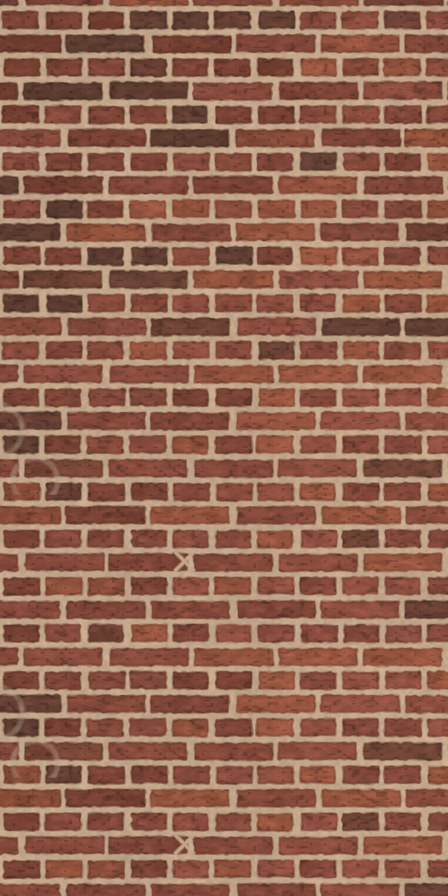
A Shadertoy shader for this texture:

```glsl
const float COURSES = 38.0;
const float COURSE_H = 2.0 / COURSES;   // wall is 1 wide, 2 high
const float HEADER_W = 0.0947;
const float REPEAT_ROWS = 12.0;         // courses in the repeated lower part

const vec3 MORTAR = vec3(0.765, 0.655, 0.545);
const vec3 DARK_RED = vec3(0.425, 0.232, 0.178);
const vec3 LIGHT_RED = vec3(0.635, 0.355, 0.295);
const vec3 ORANGE = vec3(0.64, 0.365, 0.255);
const vec3 BURNT = vec3(0.34, 0.235, 0.19);
const vec3 CHALK = vec3(0.73, 0.63, 0.56);

float hash(vec2 p) {
    return fract(sin(dot(p, vec2(127.1, 311.7))) * 43758.5453);
}

float noise(vec2 p) {
    vec2 i = floor(p), f = fract(p);
    f = f * f * (3.0 - 2.0 * f);
    return mix(mix(hash(i), hash(i + vec2(1, 0)), f.x),
               mix(hash(i + vec2(0, 1)), hash(i + vec2(1, 1)), f.x), f.y);
}

float fbm(vec2 p) {
    float sum = 0.0, amp = 0.5;
    for (int i = 0; i < 4; i++) {
        sum += amp * noise(p);
        p = p * 2.03 + 17.3;
        amp *= 0.5;
    }
    return sum / 0.9375;
}

float boxDistance(vec2 p, vec2 halfSize, float radius) {
    vec2 d = abs(p) - halfSize + radius;
    return length(max(d, 0.0)) + min(max(d.x, d.y), 0.0) - radius;
}

float coverage(float dist, float soft) {
    return 1.0 - smoothstep(-soft, soft, dist);
}

// Signed distance to the brick at p; also returns its cell id.
float brickDistance(vec2 p, out vec2 id) {
    float row = floor(p.y / COURSE_H);
    bool header = mod(row, 2.0) > 0.5;
    float width = header ? HEADER_W : 2.0 * HEADER_W;
    float shift = header ? 0.0 : (mod(row, 4.0) < 1.0 ? 0.25 : 0.75);
    float along = p.x / width + shift;
    id = vec2(floor(along), row);
    vec2 local = (vec2(along, p.y / COURSE_H) - id - 0.5) * vec2(width, COURSE_H);
    vec2 jitter = vec2(hash(id + 3.1), hash(id + 8.7)) - 0.5;
    vec2 halfSize = 0.5 * vec2(width, COURSE_H) - vec2(0.0057, 0.0064);
    halfSize.x -= 0.002 * hash(id + 5.3);
    float ragged = (noise(p * 95.0) - 0.5) * 0.0045;
    return boxDistance(local - jitter * vec2(0.005, 0.0022), halfSize, 0.004) + ragged;
}

// Crossed mortar lines where a joint has crumbled.
float crumbledJoint(vec2 p, float reach) {
    vec2 a = abs(p);
    return max(abs(a.x - a.y) * 0.707 - 0.0045, max(a.x, a.y) - reach);
}

vec3 brickColour(vec2 p, vec2 id, float upper) {
    float tone = hash(id + 1.7);
    float region = fbm(p * 2.6 + 4.0);
    float grain = fbm(p * vec2(48.0, 85.0) + id * 7.0);
    vec3 col = mix(DARK_RED, LIGHT_RED, clamp(0.15 + 0.45 * tone + 0.7 * (region - 0.5)
                   + 0.9 * (grain - 0.4) - 0.1 * upper, 0.0, 1.0));
    float warm = smoothstep(0.72, 0.95, hash(id + 12.4) + 0.2 * (p.x - 0.5));
    col = mix(col, ORANGE * (0.8 + 0.4 * grain), 0.6 * warm);
    float burnt = smoothstep(0.84, 0.97, hash(id + 21.9) + 0.16 * upper * (1.0 - p.x) - 0.02);
    col = mix(col, BURNT * (0.8 + 0.4 * grain), 0.75 * burnt);
    float pits = smoothstep(0.68, 0.85, noise(p * vec2(95.0, 150.0)));
    return col * (1.0 - 0.17 * pits);
}

// Faded strokes: a ring and a half ring.
float chalkStrokes(vec2 p) {
    float ring = abs(length(p - vec2(-0.008, 1.06)) - 0.058);
    vec2 q = p - vec2(0.078, 0.946);
    float arch = max(abs(length(q) - 0.05), -q.y - 0.025);
    float worn = 0.35 + 0.65 * noise(p * 45.0);
    return coverage(min(ring, arch) - 0.006, 0.004) * worn;
}

void mainImage(out vec4 fragColor, in vec2 fragCoord) {
    vec2 uv = fragCoord / iResolution.xy;
    float soft = max(0.0033, 0.8 / iResolution.x);

    // The lowest courses replay the ones above them
    float course = uv.y * COURSES + 0.36;
    if (course < 11.0) course += REPEAT_ROWS;
    vec2 p = vec2(uv.x, course * COURSE_H);

    vec2 id;
    float dist = brickDistance(p, id);
    dist = max(dist, -crumbledJoint(p - vec2(0.412, 0.766), 0.024));
    float upper = smoothstep(0.5, 0.85, uv.y);

    // Mortar with sandy grain and soft stains
    vec3 col = MORTAR * (0.87 + 0.16 * fbm(p * 110.0) + 0.1 * fbm(p * 7.0));

    // Brick faces, darker toward their rims
    vec3 face = brickColour(p, id, upper);
    face *= 0.87 + 0.13 * smoothstep(0.0, 0.009, -dist);
    col = mix(col, face, coverage(dist, soft));

    col = mix(col, CHALK, 0.6 * chalkStrokes(p));
    fragColor = vec4(col, 1.0);
}
```
